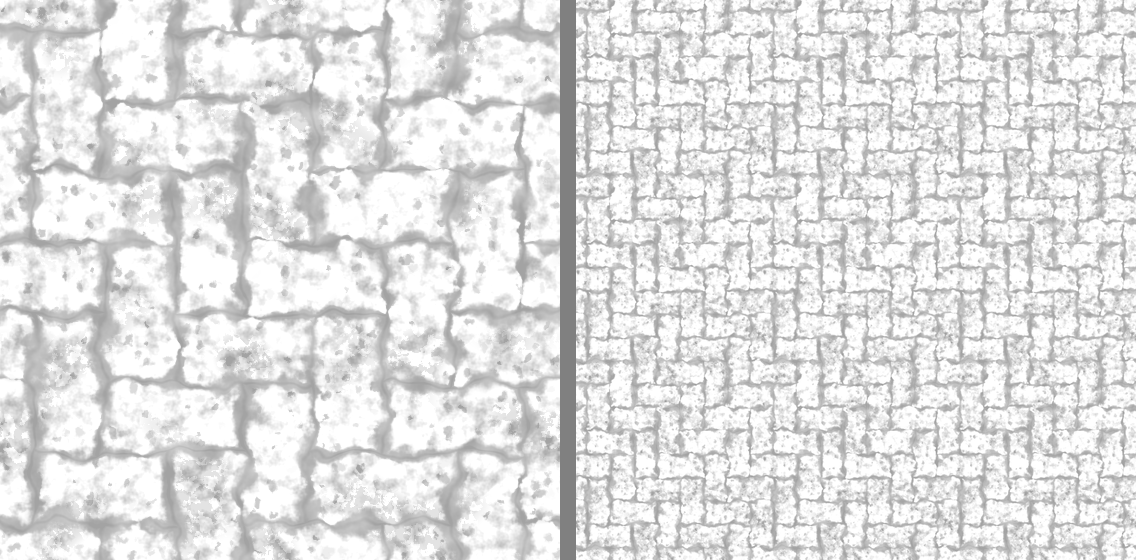
Left: one tile. Right: repeated 3 by 3.
This texture is drawn by a WebGL 1 fragment shader. Its source:

```glsl
precision highp float;
uniform vec2 u_resolution;

const float CELLS = 8.0;        // brick widths across the canvas
const float JOINT_OFFSET = 0.47;

vec2 hash2(vec2 cell, float seed) {
  vec3 h = fract(cell.xyx * vec3(0.1031, 0.1030, 0.0973) + seed * 0.137);
  h += dot(h, h.yzx + 33.33);
  return fract((h.xx + h.yz) * h.zy);
}

// Gradient of one lattice corner, wrapped to the period
float corner(vec2 cell, vec2 offset, float period, float seed) {
  float angle = 6.28319 * hash2(mod(cell, period), seed).x;
  return dot(vec2(cos(angle), sin(angle)), offset);
}

// Tiling gradient noise, about -0.7 to 0.7
float noise(vec2 uv, float period, float seed) {
  vec2 p = uv * period;
  vec2 i = floor(p);
  vec2 f = p - i;
  vec2 u = f * f * f * (f * (f * 6.0 - 15.0) + 10.0);
  vec2 e = vec2(1.0, 0.0);
  float low = mix(corner(i, f, period, seed), corner(i + e.xy, f - e.xy, period, seed), u.x);
  float high = mix(corner(i + e.yx, f - e.yx, period, seed), corner(i + e.xx, f - e.xx, period, seed), u.x);
  return mix(low, high, u.y);
}

float fbm(vec2 uv, float period, float seed) {
  float sum = 0.0;
  float gain = 1.0;
  for (int i = 0; i < 4; i++) {
    sum += gain * noise(uv, period, seed + float(i));
    period *= 2.0;
    gain *= 0.6;
  }
  return sum;
}

// Scattered soft round pits
float pits(vec2 uv, float period, float seed) {
  vec2 p = uv * period;
  vec2 base = floor(p);
  float pit = 0.0;
  for (int y = -1; y <= 1; y++) {
    for (int x = -1; x <= 1; x++) {
      vec2 cell = base + vec2(float(x), float(y));
      vec2 id = mod(cell, period);
      vec2 centre = cell + 0.15 + 0.7 * hash2(id, seed);
      vec2 traits = hash2(id, seed + 5.0);
      float radius = 0.14 + 0.28 * traits.x;
      float strength = smoothstep(0.35, 0.9, traits.y);
      float disc = 1.0 - smoothstep(0.45 * radius, radius, length(p - centre));
      pit = max(pit, strength * disc);
    }
  }
  return pit;
}

// Distance to the nearest herringbone joint, in brick widths (y runs down)
float jointDistance(vec2 p) {
  vec2 cell = floor(p);
  vec2 f = p - cell;
  float part = mod(cell.x + cell.y, 4.0);  // 0, 1 upright; 2, 3 lying
  vec2 near = f;
  vec2 far = 1.0 - f;
  if (part < 0.5) far.y = 1.0;
  else if (part < 1.5) near.y = 1.0;
  else if (part < 2.5) far.x = 1.0;
  else near.x = 1.0;
  vec2 edge = min(near, far);
  return min(edge.x, 1.35 * edge.y);       // lying joints are thinner
}

void main() {
  vec2 uv = gl_FragCoord.xy / u_resolution;

  // Shared grain
  float cloud = fbm(uv, 24.0, 1.0);
  float ragged = fbm(uv, 40.0, 11.0);
  float patches = noise(uv, 7.0, 21.0);

  // Stone face: pale haze, torn patches and dark pits
  float haze = 0.3 * max(cloud + 0.5 * patches + 0.03, 0.0);
  float torn = smoothstep(0.08, 0.3, patches) * smoothstep(-0.08, 0.02, ragged);
  vec2 jitter = 0.012 * vec2(cloud, ragged);
  float face = haze + 0.11 * torn + 0.2 * pits(uv + jitter, 32.0, 31.0);

  // Wavering joints of uneven width
  vec2 sway = vec2(noise(uv, 14.0, 41.0), noise(uv, 14.0, 42.0));
  vec2 ripple = vec2(noise(uv, 36.0, 43.0), noise(uv, 36.0, 44.0));
  vec2 grid = vec2(uv.x, 1.0 - uv.y) * CELLS - JOINT_OFFSET;
  float d = jointDistance(grid + 0.2 * sway + 0.08 * ripple);
  float width = max(0.16 + 0.28 * noise(uv, 18.0, 51.0) + 0.1 * patches, 0.06);
  float joint = 1.0 - smoothstep(0.3 * width, width, d - 0.1 * cloud);
  float crease = 1.0 - smoothstep(0.0, 0.05, d);
  float jointTone = 0.27 + 0.14 * noise(uv, 22.0, 61.0) + 0.05 * cloud;

  float depth = mix(face, jointTone, joint) + 0.05 * crease;
  gl_FragColor = vec4(vec3(1.0 - clamp(depth, 0.0, 0.36)), 1.0);
}
```
